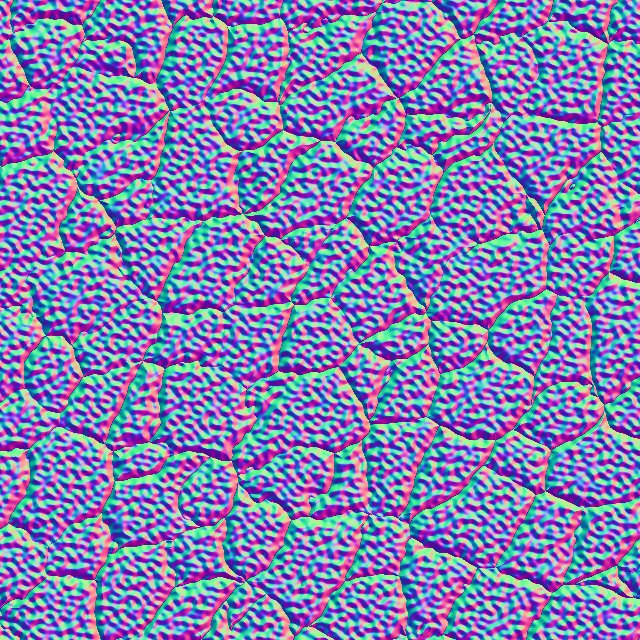
Reproduce this texture map procedurally as a WebGL 1 fragment shader.

```glsl
precision highp float;
// Normal map of cracked, grainy hide: rounded raised plates split by jagged grooves.

uniform vec2 u_resolution;

const float TAU = 6.2831853;
const float PLATES = 9.6;                    // plates across the canvas
const float PLATE_SLANT = 0.25;              // lean of the plates to the right
const float SIZE_SPREAD = 0.45;              // variation of plate size
const float GROOVE_WIDTH = 0.018;            // half width of a groove
const float GROOVE_DEPTH = 0.054;
const float BEND_FREQ = 9.0;                 // large bends of the grooves
const float BEND_SIZE = 0.008;
const float JAG_FREQ = 42.0;                 // small jags of the grooves
const float JAG_SIZE = 0.0017;
const float FADE_FREQ = 5.0;                 // patches where grooves get shallow
const float GRAIN_FREQ = 56.0;
const vec2 GRAIN_STRETCH = vec2(1.0, 1.22);  // grain is flattened vertically
const float GRAIN_SLOPE = 1.55;
const float SLOPE_STEP = 0.0011;
const int WAVES = 18;

vec2 hash2(vec2 p) {
  vec2 q = vec2(dot(p, vec2(127.1, 311.7)), dot(p, vec2(269.5, 183.3)));
  return fract(sin(q) * 43758.5453);
}

// Gradient of many layered sines in scattered directions, about one in strength per axis.
vec2 waveField(vec2 p, float freq, float seed) {
  vec2 sum = vec2(0.0);
  for (int i = 0; i < WAVES; i++) {
    float k = float(i);
    vec2 rnd = hash2(vec2(k, seed));
    float angle = TAU * (k + rnd.x) / float(WAVES);
    vec2 dir = vec2(cos(angle), sin(angle));
    float pitch = freq * mix(0.6, 1.4, rnd.y);
    sum += dir * cos(TAU * (pitch * dot(p, dir) + rnd.x * 7.0 + rnd.y * 3.0));
  }
  return sum * 2.0 / sqrt(float(WAVES));
}

// Vector from p to the centre of a plate, and the plate's size bonus in z.
vec3 plate(vec2 cell, vec2 p) {
  vec2 centre = cell + hash2(cell + 17.0);
  return vec3(centre - p, SIZE_SPREAD * hash2(cell + 71.0).x);
}

// Distance to the nearest border between plates, in canvas units.
float borderDistance(vec2 uv) {
  vec2 p = PLATES * vec2(uv.x - PLATE_SLANT * uv.y, uv.y);
  vec2 base = floor(p - 0.5);
  vec2 own = vec2(1.0, 0.0);
  float ownDist = 9.0;
  for (int y = -1; y <= 2; y++) {
    for (int x = -1; x <= 2; x++) {
      vec3 c = plate(base + vec2(x, y), p);
      float d = length(c.xy) - c.z;
      if (d < ownDist) {
        ownDist = d;
        own = c.xy;
      }
    }
  }
  vec2 ownDir = own / max(length(own), 0.001);
  float border = 9.0;
  for (int y = -1; y <= 2; y++) {
    for (int x = -1; x <= 2; x++) {
      vec3 c = plate(base + vec2(x, y), p);
      float len = max(length(c.xy), 0.001);
      if (distance(c.xy, own) > 0.001) {
        float turn = max(distance(c.xy / len, ownDir), 0.2);
        border = min(border, (len - c.z - ownDist) / turn);
      }
    }
  }
  return border / PLATES;
}

// Height of the plates: flat on top, falling steeply into the grooves.
float plateHeight(vec2 uv, float depth) {
  vec2 bent = uv + BEND_SIZE * waveField(uv, BEND_FREQ, 3.0)
                 + JAG_SIZE * waveField(uv, JAG_FREQ, 11.0);
  float wall = max(1.0 - borderDistance(bent) / GROOVE_WIDTH, 0.0);
  return -depth * wall * wall;
}

void main() {
  vec2 uv = gl_FragCoord.xy / min(u_resolution.x, u_resolution.y);

  // Slope of the plates and grooves
  float fade = smoothstep(-2.2, 0.5, waveField(uv, FADE_FREQ, 29.0).x);
  float depth = GROOVE_DEPTH * mix(0.25, 1.1, fade);
  vec2 e = vec2(SLOPE_STEP, 0.0);
  float h = plateHeight(uv, depth);
  vec2 slope = vec2(plateHeight(uv + e.xy, depth) - h,
                    plateHeight(uv + e.yx, depth) - h) / SLOPE_STEP;

  // Slope of the fine grain
  slope += GRAIN_SLOPE * GRAIN_STRETCH * waveField(uv * GRAIN_STRETCH, GRAIN_FREQ, 47.0);

  // Pack the surface normal into a colour
  vec3 normal = normalize(vec3(-slope, 1.0));
  gl_FragColor = vec4(0.5 + 0.5 * normal, 1.0);
}
```
